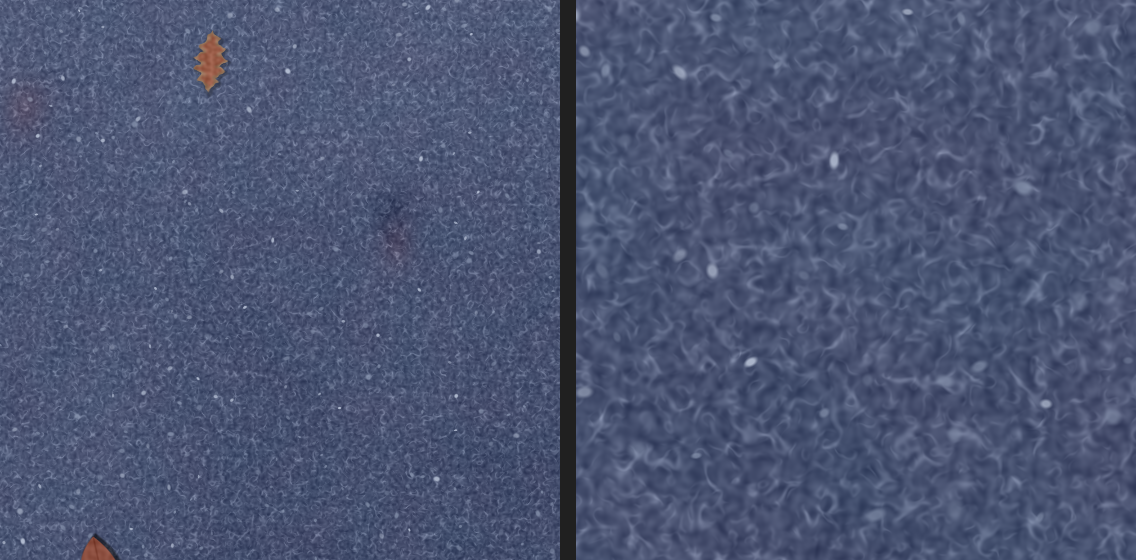
Left, the full canvas; right, a detail of the centre.
A WebGL 1 fragment shader for this texture:

```glsl
precision highp float;
uniform vec2 u_resolution;

float hash(vec2 p) {
  vec3 q = fract(p.xyx * vec3(0.1031, 0.1030, 0.0973));
  q += dot(q, q.yzx + 33.33);
  return fract((q.x + q.y) * q.z);
}

vec2 hash2(vec2 p) {
  return vec2(hash(p), hash(p + 57.3));
}

float cornerSlope(vec2 cell, vec2 offset) {
  float a = 6.2832 * hash(cell);
  return dot(vec2(cos(a), sin(a)), offset);
}

// Gradient noise, centred on zero
float noise(vec2 p) {
  vec2 i = floor(p), f = fract(p);
  vec2 u = f * f * f * (f * (f * 6.0 - 15.0) + 10.0);
  vec2 e = vec2(1.0, 0.0);
  return mix(mix(cornerSlope(i, f), cornerSlope(i + e, f - e), u.x),
             mix(cornerSlope(i + e.yx, f - e.yx), cornerSlope(i + 1.0, f - 1.0), u.x), u.y);
}

// Short curved strokes: noise contours broken up by a second noise
float strokes(vec2 p, float scale) {
  float line = smoothstep(0.24, 0.0, abs(noise(p * scale)));
  return line * smoothstep(-0.08, 0.35, noise(p * scale * 0.8 + 31.7));
}

// Pale stone chips, one possible per cell
float chips(vec2 p, float scale, float chance) {
  vec2 cell = floor(p * scale);
  float light = 0.0;
  for (int y = -1; y <= 1; y++) {
    for (int x = -1; x <= 1; x++) {
      vec2 id = cell + vec2(float(x), float(y));
      vec2 d = p - (id + hash2(id + 11.0)) / scale;
      float a = 3.1416 * hash(id + 23.0);
      d = mat2(cos(a), -sin(a), sin(a), cos(a)) * d;
      d.x *= 1.0 + 0.8 * hash(id + 41.0);
      float size = mix(0.004, 0.0085, pow(hash(id + 67.0), 2.0));
      float chip = smoothstep(size, size * 0.35, length(d));
      light = max(light, chip * step(hash(id + 83.0), chance) * mix(0.35, 1.0, hash(id + 97.0)));
    }
  }
  return light;
}

// Approximate signed distance to an upright, tapering leaf
float leaf(vec2 p, vec2 halfSize, float lobes) {
  float t = p.y / halfSize.y;
  float width = halfSize.x * (1.0 - t * t);
  width *= 1.0 + lobes * sin(t * 17.0 + sign(p.x) * 0.9);
  return max(abs(p.x) - width, abs(p.y) - halfSize.y);
}

float blob(vec2 p, vec2 centre, vec2 radius) {
  vec2 d = (p - centre) / radius;
  return exp(-dot(d, d));
}

void main() {
  vec2 p = gl_FragCoord.xy / u_resolution;
  vec2 warped = p + 0.003 * vec2(noise(p * 70.0), noise(p * 70.0 + 19.0));

  // Grainy asphalt with broad changes of tone
  float grain = 0.65 * noise(warped * vec2(125.0, 105.0)) + 0.5 * noise(warped * 190.0 + 7.0);
  float broad = noise(p * 3.0 + 4.0) + 0.7 * noise(p * 9.0) + 0.6 * noise(p * 24.0);
  float tone = 0.15 * grain + 0.12 * strokes(warped, 82.0) + 0.07 * strokes(warped + 3.1, 125.0);
  tone += 0.028 * broad + 0.035 * (p.y - 0.5) - 0.02 * p.x * (1.0 - p.y);
  vec3 color = vec3(0.282, 0.322, 0.443) + tone * vec3(1.0, 1.01, 0.98);
  color += vec3(0.014, -0.006, -0.004) * noise(p * 13.0 + 50.0);

  // Dark stain and reddish patches
  float ragged = clamp(0.7 + 1.3 * noise(p * 45.0), 0.0, 1.0);
  color -= 0.12 * ragged * blob(p, vec2(0.70, 0.615), vec2(0.028, 0.04));
  color += vec3(0.035, -0.015, -0.025) * blob(p, vec2(0.71, 0.56), vec2(0.03, 0.045));
  color += vec3(0.045, -0.02, -0.035) * blob(p, vec2(0.045, 0.81), vec2(0.04, 0.05));

  color = mix(color, vec3(0.70, 0.74, 0.82), chips(p, 27.0, 0.10));
  color = mix(color, vec3(0.56, 0.61, 0.71), 0.7 * chips(p + 2.0, 44.0, 0.13));

  // Lobed leaf with tan edges
  vec2 q = p - vec2(0.376, 0.89);
  q.x -= 0.08 * q.y;
  q += 0.004 * vec2(noise(p * 90.0), noise(p * 90.0 + 9.0));
  float d = leaf(q, vec2(0.024, 0.055), 0.28);
  vec3 leafColor = mix(vec3(0.60, 0.36, 0.28), vec3(0.57, 0.45, 0.35), smoothstep(-0.012, 0.0, d));
  leafColor += 0.12 * noise(p * 110.0);
  color *= 1.0 - 0.25 * smoothstep(0.008, 0.0, leaf(q - vec2(0.003, -0.004), vec2(0.024, 0.055), 0.28));
  color = mix(color, leafColor, smoothstep(0.002, -0.002, d));

  // Smooth leaf cut off by the lower edge, with its shadow
  q = p - vec2(0.18, -0.02);
  q.x += 0.22 * q.y;
  float shadow = leaf(q - vec2(0.005, 0.003), vec2(0.034, 0.062), 0.0);
  color *= 1.0 - 0.55 * smoothstep(0.007, -0.001, shadow);
  d = leaf(q, vec2(0.034, 0.062), 0.0);
  leafColor = vec3(0.55, 0.31, 0.25) + 0.10 * noise(p * 80.0) - 0.06 * smoothstep(0.003, 0.0, abs(q.x));
  color = mix(color, leafColor, smoothstep(0.002, -0.002, d));

  gl_FragColor = vec4(clamp(color, 0.0, 1.0), 1.0);
}
```
